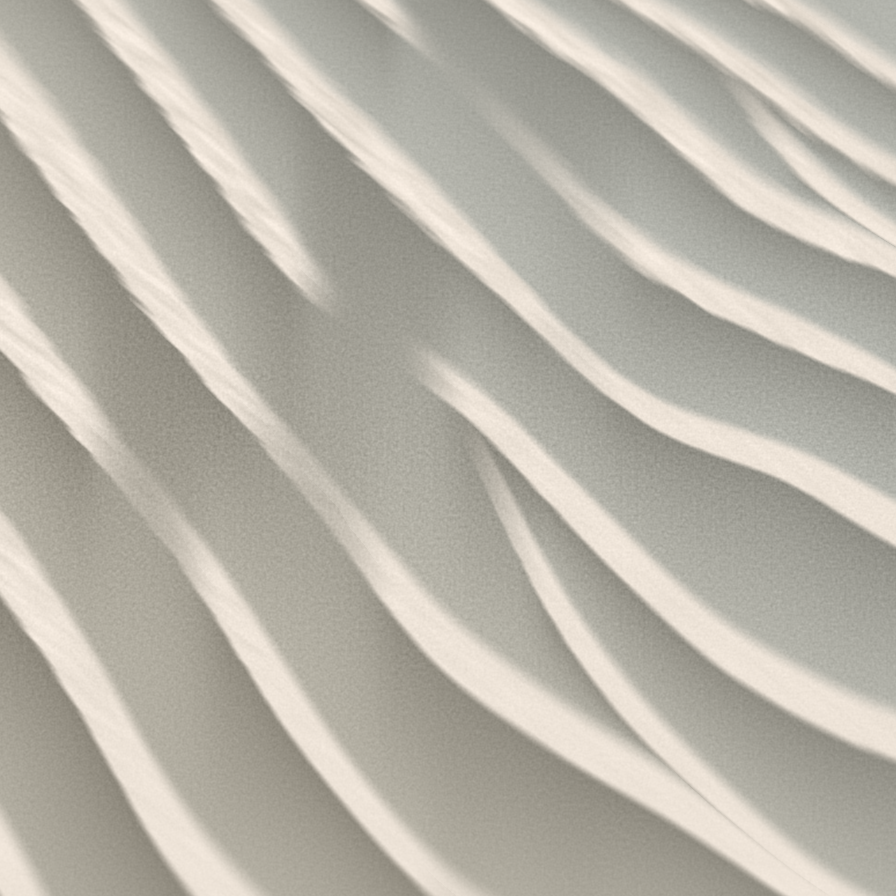
Give the GLSL for this texture, as a WebGL 1 fragment shader.

```glsl
precision highp float;
// Wind-blown sand ripples in low light: curved pale crests over grey troughs.
// A loop places wavering, sometimes forking crests along a bent slope; each
// trough is shaded from its distance to the crests on both sides, then grained.
uniform vec2 u_resolution;

vec2 hashGradient(vec2 cell) {
  vec2 h = vec2(dot(cell, vec2(127.1, 311.7)), dot(cell, vec2(269.5, 183.3)));
  return fract(sin(h) * 43758.55) * 2.0 - 1.0;
}

float gradientNoise(vec2 p) {
  vec2 i = floor(p), f = fract(p);
  vec2 u = f * f * f * (f * (f * 6.0 - 15.0) + 10.0);
  float low = mix(dot(hashGradient(i), f),
                  dot(hashGradient(i + vec2(1, 0)), f - vec2(1, 0)), u.x);
  float high = mix(dot(hashGradient(i + vec2(0, 1)), f - vec2(0, 1)),
                   dot(hashGradient(i + vec2(1, 1)), f - vec2(1, 1)), u.x);
  return mix(low, high, u.y);
}

// Level of a crest across the slope; crests crowd together with distance
float crestLevel(float index, float x) {
  float waver = gradientNoise(vec2(x * 3.2, index * 5.37 + 0.4));
  return -0.97 + 0.335 * index - 0.0145 * index * index
       + (0.085 - 0.006 * index) * waver;
}

// Adds one crest: d is the signed distance, positive on its upper right side
void addCrest(float d, float width, float strength, float blur,
              inout float lit, inout vec2 gap) {
  float lower = smoothstep(-width - blur, -width + blur, d);
  float upper = 1.0 - smoothstep(width - 2.5 * blur, width + 1.5 * blur, d);
  lit = max(lit, lower * upper * strength);
  float reach = max(abs(d) - width, 0.0) + 0.2 * (1.0 - strength);
  if (d < 0.0) gap.x = min(gap.x, reach);
  else gap.y = min(gap.y, reach);
}

void main() {
  vec2 p = gl_FragCoord.xy / u_resolution;
  float x = p.x;

  // Slope coordinate: its level lines run steeply down, then flatten out
  float slope = length(vec2(1.0, 1.45 - x));
  float level = 1.45 * x - 0.5 * x * x + p.y - 1.0;
  level += 0.075 * gradientNoise(p * 2.7 + 4.3);

  // Fine wind streaks, strongest towards the upper left
  vec2 wind = vec2(dot(p, vec2(0.8, -0.6)), dot(p, vec2(0.6, 0.8)));
  float streak = gradientNoise(wind * vec2(11.0, 85.0))
               + 0.6 * gradientNoise(wind * vec2(23.0, 163.0) + 7.0);
  float streakiness = smoothstep(0.1, 0.9, p.y - 0.5 * x + 0.2);
  float ragged = streak * (0.001 + 0.007 * streakiness);
  float blur = 0.0035 + 0.011 * pow(abs(p.y - 0.5), 1.5);

  float lit = 0.0;
  vec2 gap = vec2(0.3);   // distance to the crest above and the crest below
  for (int k = 0; k < 10; k++) {
    float index = float(k);
    float here = crestLevel(index, x);
    float swell = gradientNoise(vec2(x * 3.7 + 9.0, index * 3.71 + 0.3));
    float strength = smoothstep(-0.48, -0.18, swell);
    float width = (0.029 - 0.0015 * index) * (0.95 + 0.6 * swell);
    addCrest((level - here) / slope + ragged, width, strength, blur, lit, gap);

    // Every fourth crest is joined by a fork leaving the next one up
    if (mod(index, 4.0) == 3.0) {
      float run = x - 0.28 - 0.07 * index;
      float next = crestLevel(index + 1.0, x);
      float fork = mix(here, next, exp(-5.0 * max(run, 0.0)));
      addCrest((level - fork) / slope + ragged, width * 0.75,
               smoothstep(0.01, 0.13, run), blur, lit, gap);
    }
  }

  // Troughs: deep shade under the upper crest, paler towards the lower one
  float rise = gap.x / (gap.x + gap.y + 0.001);
  float shade = pow(rise, 0.7) + 0.12 * gradientNoise(p * 5.0)
              + 0.06 * streak * streakiness + 0.1 * (x + p.y - 1.0);
  vec3 trough = mix(vec3(0.55, 0.535, 0.495), vec3(0.715, 0.705, 0.665), shade);
  trough *= mix(vec3(1.01, 1.0, 0.985), vec3(0.98, 1.0, 1.015),
                smoothstep(0.4, 1.6, x + p.y));

  // Crests: warm light, broken up by the streaks
  float glow = 0.82 + streak * (0.15 + 0.55 * streakiness);
  vec3 crest = mix(vec3(0.82, 0.785, 0.735), vec3(0.955, 0.915, 0.87),
                   clamp(glow, 0.0, 1.1));
  vec3 color = mix(trough, crest, lit);

  // Sand grain, crispest across the middle where the focus lies
  float grain = gradientNoise(p * 231.7) + 0.9 * gradientNoise(p * 387.3 + 17.0);
  float focus = 1.0 - 1.1 * abs(p.y - 0.5);
  color += grain * 0.07 * focus * mix(1.0, 0.6, lit);

  gl_FragColor = vec4(color, 1.0);
}
```
